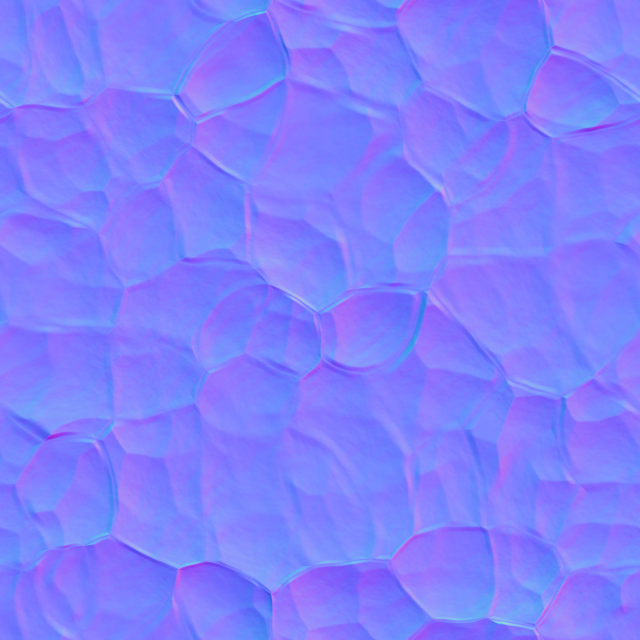
Reproduce this texture map procedurally as a Shadertoy shader.

```glsl
// Tiling normal map of chipped rock: scooped hollows that meet in worn ridges.
// A wrapped layer of cellular bowls, each split into its own facets, is bent
// by noise and grained; the slopes are encoded as red and green.

const float HOLLOW_COUNT = 7.0;              // large hollows per side
const float FACET_COUNT  = 10.0;             // facets per side
const float HOLLOW_DEPTH = 0.120;
const float FACET_DEPTH  = 0.105;
const float HOLLOW_CRISP = 70.0;             // higher is a sharper crease
const float FACET_CRISP  = 42.0;
const float FACET_FADE   = 0.14;             // facets die out at the ridges
const float RIDGE_HEIGHT = 0.032;            // extra lip, in cell units
const float RIDGE_WIDTH  = 0.10;
const float BEND_WIDE    = 0.042;            // domain bending
const float BEND_SMALL   = 0.010;
const float BEND_TINY    = 0.0024;
const float GRAIN_FREQ   = 20.0;
const float GRAIN_HEIGHT = 0.0010;
const float GRAIN_FALLOFF = 0.46;
const float STREAK_HEIGHT = 0.0006;
const float SLOPE_STEP   = 0.0016;           // sampling distance, softens ridges
const vec2  SLOPE_GAIN   = vec2(1.12, 1.0);

vec3 hash3(vec2 p) {
    vec3 k = vec3(dot(p, vec2(127.1, 311.7)),
                  dot(p, vec2(269.5, 183.3)),
                  dot(p, vec2(419.2, 371.9)));
    return fract(sin(k) * 43758.5453);
}

// Wraps an integer lattice point into the period
vec2 wrap(vec2 cell, vec2 period) {
    return floor(mod(cell + 0.5, period));
}

float cornerSlope(vec2 cell, vec2 offset, vec2 period, float seed) {
    float angle = 6.28318 * hash3(wrap(cell, period) + seed).x;
    return dot(vec2(cos(angle), sin(angle)), offset);
}

// Periodic gradient noise, about -0.7 to 0.7
float noise(vec2 p, vec2 period, float seed) {
    vec2 i = floor(p), f = p - i;
    vec2 u = f * f * f * (f * (f * 6.0 - 15.0) + 10.0);
    vec2 e = vec2(1.0, 0.0);
    float low  = mix(cornerSlope(i, f, period, seed),
                     cornerSlope(i + e.xy, f - e.xy, period, seed), u.x);
    float high = mix(cornerSlope(i + e.yx, f - e.yx, period, seed),
                     cornerSlope(i + e.xx, f - e.xx, period, seed), u.x);
    return mix(low, high, u.y);
}

vec2 bend(vec2 p, float freq, float seed) {
    return vec2(noise(p * freq, vec2(freq), seed),
                noise(p * freq, vec2(freq), seed + 17.0));
}

// Soft lower envelope of scattered paraboloids: x height, y gap to the next
// bowl; owner receives a random value of the bowl that lies lowest
vec2 bowls(vec2 p, float count, float crisp, float seed, out vec3 owner) {
    vec2 q = p * count, base = floor(q);
    float lowest = 9.0, second = 9.0, sum = 0.0;
    for (int y = -2; y <= 2; y++)
    for (int x = -2; x <= 2; x++) {
        vec2 cell = base + vec2(x, y);
        vec3 r = hash3(wrap(cell, vec2(count)) + seed);
        vec2 d = cell + 0.5 + 0.94 * (r.xy - 0.5) - q;
        float h = mix(0.55, 1.8, r.z * r.z) * dot(d, d);
        sum += exp(-crisp * h);
        second = min(second, max(lowest, h));
        if (h < lowest) { lowest = h; owner = r; }
    }
    return vec2(-log(sum) / crisp, second - lowest);
}

float rockHeight(vec2 p) {
    // Bent coordinates give the ridges their irregular run
    vec2 small = BEND_SMALL * bend(p, 11.0, 41.0) + BEND_TINY * bend(p, 34.0, 83.0);
    vec2 bent = p + BEND_WIDE * bend(p, 4.0, 3.0) + small;

    // Hollows with a lip that comes and goes
    vec3 owner, unused;
    vec2 hollow = bowls(bent, HOLLOW_COUNT, HOLLOW_CRISP, 5.0, owner);
    float worn = clamp(0.6 + 1.4 * noise(p * 5.0, vec2(5.0), 71.0), 0.0, 1.2);
    float lip = RIDGE_HEIGHT * worn * exp(-hollow.y / RIDGE_WIDTH);
    float h = HOLLOW_DEPTH * (hollow.x + lip) / HOLLOW_COUNT;

    // Every hollow shows its own piece of the facet layer
    vec2 facetPos = bent + owner.zx;
    float facet = bowls(facetPos, FACET_COUNT, FACET_CRISP, 29.0, unused).x - 0.14;
    h += FACET_DEPTH * facet / FACET_COUNT * smoothstep(0.0, FACET_FADE, hollow.y);

    // Grain
    float freq = GRAIN_FREQ, amp = GRAIN_HEIGHT;
    for (int i = 0; i < 4; i++) {
        h += amp * noise(bent * freq, vec2(freq), 53.0 + float(i));
        freq *= 2.0;
        amp *= GRAIN_FALLOFF;
    }

    // Diagonal chisel streaks; the whole-number shear keeps them tiling
    vec2 sheared = vec2(bent.x + bent.y, bent.x - bent.y) * vec2(9.0, 45.0);
    return h + STREAK_HEIGHT * worn * noise(sheared, vec2(9.0, 45.0), 97.0);
}

void mainImage(out vec4 fragColor, in vec2 fragCoord) {
    vec2 uv = fragCoord / iResolution.xy;
    vec2 e = vec2(SLOPE_STEP, 0.0);
    float h = rockHeight(uv);
    vec2 slope = vec2(rockHeight(uv + e.xy) - h,
                      rockHeight(uv + e.yx) - h) / SLOPE_STEP;
    vec3 normal = normalize(vec3(-slope * SLOPE_GAIN, 1.0));
    fragColor = vec4(normal * 0.5 + 0.5, 1.0);
}
```
